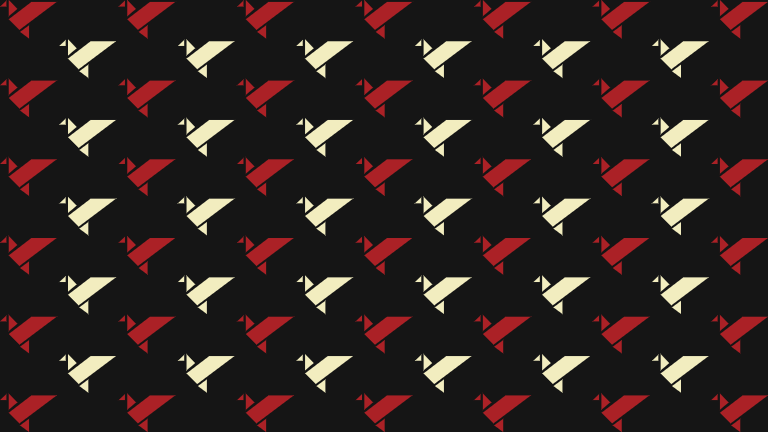
Give the GLSL for this pattern, as a Shadertoy shader.

```glsl
// Folded-paper birds in red and cream on near-black, in a half-drop layout.
// Each bird is a union of four convex pieces built from edge distances;
// two offset copies of one repeating cell carry the two colours.

const float CANVAS_HEIGHT = 648.0;          // design units from bottom to top
const vec2 CELL = vec2(177.8, 118.05);      // spacing of birds of one colour

const vec3 INK   = vec3(0.082, 0.082, 0.082);
const vec3 RED   = vec3(0.67, 0.13, 0.15);
const vec3 CREAM = vec3(0.95, 0.93, 0.75);

// Signed distance to the line a-b, negative on its right side
float edge(vec2 p, vec2 a, vec2 b) {
    vec2 d = b - a;
    return dot(p - a, vec2(-d.y, d.x)) / length(d);
}

// Convex shapes with clockwise corners
float triangle(vec2 p, vec2 a, vec2 b, vec2 c) {
    return max(edge(p, a, b), max(edge(p, b, c), edge(p, c, a)));
}

float quad(vec2 p, vec2 a, vec2 b, vec2 c, vec2 d) {
    return max(max(edge(p, a, b), edge(p, b, c)),
               max(edge(p, c, d), edge(p, d, a)));
}

float bird(vec2 p) {
    float beak = triangle(p, vec2(-42.5, 19.0), vec2(-33.0, 28.0), vec2(-33.0, 19.0));
    float neck = triangle(p, vec2(-29.5, 29.0), vec2(-16.5, 15.5), vec2(-29.5, 4.5));
    float wing = quad(p, vec2(4.5, 26.0), vec2(42.5, 26.0),
                         vec2(-13.5, -16.0), vec2(-29.5, 0.0));
    float tail = triangle(p, vec2(-12.5, -19.0), vec2(1.0, -9.0), vec2(1.0, -29.0));
    return min(min(beak, neck), min(wing, tail));
}

// Wraps p into a cell centred on the origin
vec2 repeatCell(vec2 p, vec2 cell) {
    return (fract(p / cell + 0.5) - 0.5) * cell;
}

float coverage(float dist, float pixel) {
    return clamp(0.5 - dist / pixel, 0.0, 1.0);
}

void mainImage(out vec4 fragColor, in vec2 fragCoord) {
    float pixel = CANVAS_HEIGHT / iResolution.y;
    vec2 p = (fragCoord - 0.5 * iResolution.xy) * pixel;

    // Red and cream lattices, half a cell apart both ways
    float redBird   = bird(repeatCell(p - vec2(0.0, 0.5) * CELL, CELL));
    float creamBird = bird(repeatCell(p - vec2(0.5, 0.0) * CELL, CELL));

    vec3 color = mix(INK, RED, coverage(redBird, pixel));
    color = mix(color, CREAM, coverage(creamBird, pixel));
    fragColor = vec4(color, 1.0);
}
```
